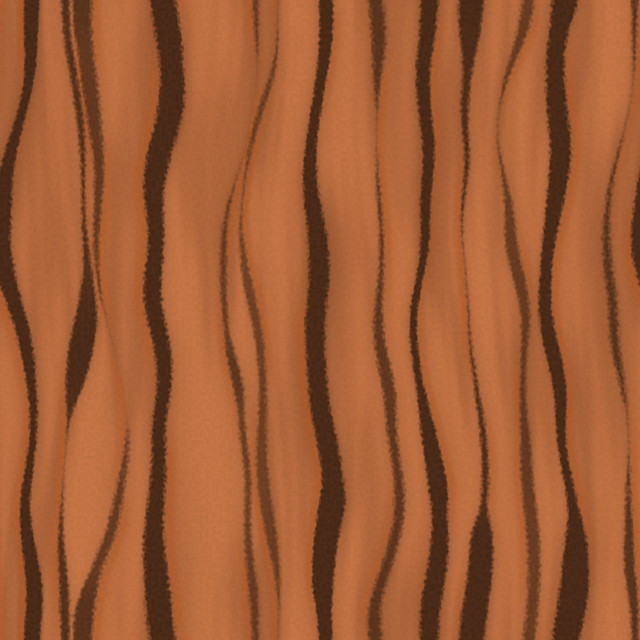
A WebGL 1 fragment shader for this texture:

```glsl
precision highp float;
uniform vec2 u_resolution;

// Palette
const vec3 LIGHT_WOOD = vec3(0.765, 0.450, 0.268);
const vec3 MID_WOOD = vec3(0.685, 0.395, 0.228);
const vec3 SHADE_WOOD = vec3(0.55, 0.31, 0.172);
const vec3 WARM_RIM = vec3(0.70, 0.355, 0.155);
const vec3 GROOVE_DARK = vec3(0.288, 0.163, 0.092);

// Grooves, in canvas widths
const int GROOVES = 13;
const float THICK_GROOVES = 5.0;
const float THICK_HALF = 0.0108;
const float THIN_HALF = 0.0050;
const float KNOT_HALF = 0.013;
const float JITTER = 0.5;
const float WANDER = 0.055;
const float SHARED_BEND = 0.05;
const float EDGE_SOFT = 0.0032;
const float EDGE_GRAIN = 0.0035;
const float SHADOW_REACH = 0.013;

// Surface
const vec2 PATCH_REPEATS = vec2(9.0, 2.0);
const vec2 STREAK_REPEATS = vec2(52.0, 4.0);
const vec2 GRAIN_REPEATS = vec2(190.0, 170.0);
const float GRAIN_CONTRAST = 0.045;

float hash(float n) {
  return fract(sin(n * 91.345 + 3.7) * 4375.85);
}

vec2 gradient(vec2 cell, vec2 period) {
  cell = mod(cell, period);
  float angle = 6.28318 * fract(sin(dot(cell, vec2(127.1, 311.7))) * 4375.85);
  return vec2(cos(angle), sin(angle));
}

// Gradient noise that wraps after a whole number of cells
float noise(vec2 p, vec2 period) {
  vec2 i = floor(p);
  vec2 f = p - i;
  vec2 u = f * f * f * (f * (f * 6.0 - 15.0) + 10.0);
  vec2 e = vec2(1.0, 0.0);
  float a = dot(gradient(i, period), f);
  float b = dot(gradient(i + e.xy, period), f - e.xy);
  float c = dot(gradient(i + e.yx, period), f - e.yx);
  float d = dot(gradient(i + e.xx, period), f - e.xx);
  return mix(mix(a, b, u.x), mix(c, d, u.x), u.y);
}

// Noise along the height, one independent row per groove
float along(float row, float y, float repeats) {
  return noise(vec2(row + 0.5, y * repeats), vec2(256.0, repeats));
}

void main() {
  vec2 uv = gl_FragCoord.xy / u_resolution;
  float grain = noise(uv * GRAIN_REPEATS, GRAIN_REPEATS);
  float x = uv.x + SHARED_BEND * noise(uv * vec2(4.0, 2.0), vec2(4.0, 2.0));
  vec2 bent = vec2(x, uv.y);

  // Grooves with soft shadows and warm rims
  float ink = 0.0;
  float shadow = 0.0;
  float rim = 0.0;
  for (int k = 0; k < GROOVES; k++) {
    float id = float(k);
    float count = float(GROOVES);
    float thick = 1.0 - step(THICK_GROOVES - 0.5, mod(id * THICK_GROOVES, count));
    float center = (id + 0.5 + JITTER * (hash(id) - 0.5)) / count;
    center += WANDER * along(id * 2.0, uv.y, 3.0);
    center += 0.012 * along(id * 2.0 + 40.0, uv.y, 7.0);
    float d = fract(x - center + 0.5) - 0.5;

    float swell = along(id * 2.0 + 80.0, uv.y, 4.0);
    float knot = smoothstep(0.16, 0.42, along(id * 2.0 + 120.0, uv.y, 3.0));
    float halfWidth = mix(THIN_HALF * (0.9 + 2.4 * swell), THICK_HALF * (1.0 + 0.9 * swell), thick);
    halfWidth += KNOT_HALF * knot * (1.0 - 0.6 * thick);

    float gap = abs(d) - halfWidth;
    float soft = EDGE_SOFT * mix(1.4, 1.0, thick);
    float opacity = mix(mix(0.6, 0.95, hash(id + 30.0)), 1.0, max(thick, knot));
    float body = smoothstep(soft, -soft, gap + EDGE_GRAIN * grain);
    body *= smoothstep(-0.001, 0.002, halfWidth);
    ink = max(ink, body * opacity);

    float side = along(id * 2.0 + 160.0, uv.y, 3.0);
    float reach = SHADOW_REACH * (1.0 + sign(d) * 1.3 * side);
    float fall = exp(-max(gap, 0.0) / reach);
    shadow = max(shadow, fall * mix(0.62, 0.85, thick));
    float rimBand = smoothstep(0.0, 0.004, gap) * smoothstep(0.019, 0.006, gap);
    rim = max(rim, rimBand * smoothstep(-0.05, 0.3, side * sign(d)));
  }

  // Broad patches and long brush streaks
  float tone = noise(bent * PATCH_REPEATS, PATCH_REPEATS);
  tone += 0.4 * noise(bent * STREAK_REPEATS, STREAK_REPEATS);
  tone += 0.35 * noise(bent * vec2(20.0, 5.0) + 0.5, vec2(20.0, 5.0));
  vec3 color = mix(LIGHT_WOOD, MID_WOOD, smoothstep(-0.2, 0.4, tone));
  color = mix(color, SHADE_WOOD, shadow * (0.8 + 0.5 * tone));
  color = mix(color, WARM_RIM, 0.6 * rim);

  // Painted grain, then the dark strokes
  color *= 1.0 + GRAIN_CONTRAST * grain;
  vec3 dark = GROOVE_DARK * (1.0 + 0.15 * grain);
  gl_FragColor = vec4(mix(color, dark, ink), 1.0);
}
```
